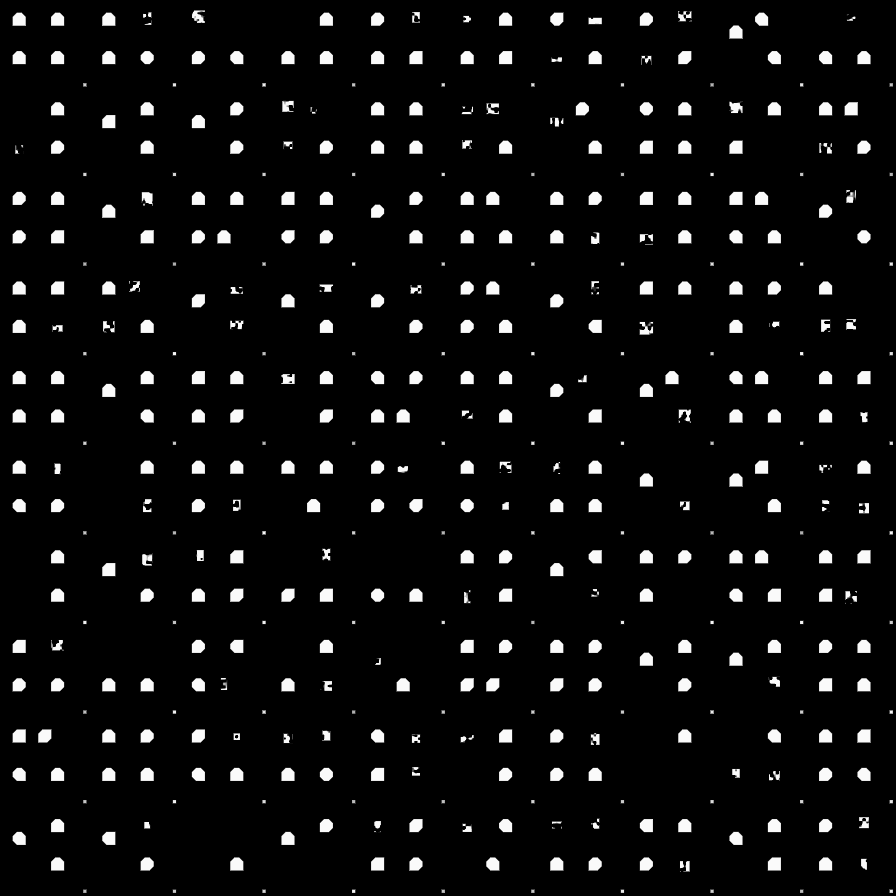
A Shadertoy shader for this pattern:

```glsl
// Ten by ten black tiles, each with up to four chipped white studs and a pin dot.
// Every tile is a 7 x 7 lattice; hashes slide, merge, erode or drop its studs,
// and each stud is a square distance function with some corners cut off.

const float TILES = 10.0;
const float LATTICE = 7.0;
const float STUD_HALF = 0.51;
const float CORNER_CUT = 0.33;
const float PIN_HALF = 0.125;
const vec2 PIN_CENTER = vec2(6.63);
const vec3 INK = vec3(0.0);
const vec3 CHALK = vec3(0.98);

float hash(vec2 p, float seed) {
    vec3 v = fract(vec3(p.xyx + seed * 17.31) * vec3(0.1031, 0.1030, 0.0973));
    v += dot(v, v.yzx + 33.33);
    return fract((v.x + v.y) * v.z);
}

float valueNoise(vec2 p, float seed) {
    vec2 i = floor(p), f = fract(p);
    f = f * f * (3.0 - 2.0 * f);
    float low = mix(hash(i, seed), hash(i + vec2(1, 0), seed), f.x);
    float high = mix(hash(i + vec2(0, 1), seed), hash(i + 1.0, seed), f.x);
    return mix(low, high, f.y);
}

float boxDistance(vec2 p, vec2 halfSize) {
    vec2 d = abs(p) - halfSize;
    return max(d.x, d.y);
}

// Square whose corners are cut at random; the upper left one always is.
float studDistance(vec2 p, vec2 cell, float seed) {
    float chance = p.y < 0.0 ? (p.x < 0.0 ? 1.0 : 0.75)
                             : (p.x < 0.0 ? 0.08 : 0.3);
    float corner = dot(sign(p), vec2(1.0, 2.0));
    float cut = CORNER_CUT * step(hash(cell, seed + corner), chance);
    float bevel = (abs(p.x) + abs(p.y) - 2.0 * STUD_HALF + cut) * 0.7071;
    return max(boxDistance(p, vec2(STUD_HALF)), bevel);
}

// Small leftover of a stud, eaten away by noise.
float chipDistance(vec2 p, vec2 cell, float seed) {
    vec2 halfSize = 0.22 + 0.3 * vec2(hash(cell, seed), hash(cell, seed + 1.0));
    p.y -= 0.5 * (hash(cell, seed + 2.0) - 0.5);
    float grain = valueNoise(p * 4.0 + cell * 9.0, seed + 3.0);
    return max(boxDistance(p, halfSize), (grain - 0.56) * 0.5);
}

// Distance to the studs of one tile, y pointing down.
float tileDistance(vec2 p, vec2 cell) {
    float nearest = LATTICE;
    bool merged = hash(cell, 1.0) < 0.28;
    for (int column = 0; column < 2; column++) {
        for (int row = 0; row < 2; row++) {
            float seed = 20.0 + 24.0 * float(column * 2 + row);
            vec2 center = 1.5 + 3.0 * vec2(column, row);
            if (column == 0 && merged) {
                if (row == 1) continue;
                center.y += 1.0;
            }
            if (column == 1) {
                center.x -= step(hash(cell, seed), row == 0 ? 0.25 : 0.09);
            }
            float state = hash(cell, seed + 1.0);
            if (state < 0.09) continue;
            float d = state < 0.29 ? chipDistance(p - center, cell, seed + 3.0)
                                   : studDistance(p - center, cell, seed + 12.0);
            nearest = min(nearest, d);
        }
    }
    return nearest;
}

float coverage(float d, float pixel) {
    return clamp(0.5 - d / pixel, 0.0, 1.0);
}

void mainImage(out vec4 fragColor, in vec2 fragCoord) {
    vec2 uv = fragCoord / iResolution.y;
    vec2 grid = vec2(uv.x, 1.0 - uv.y) * TILES;
    vec2 cell = floor(grid);
    vec2 p = fract(grid) * LATTICE;
    float pixel = TILES * LATTICE / iResolution.y;

    float studs = coverage(tileDistance(p, cell), pixel);
    float pin = coverage(boxDistance(p - PIN_CENTER, vec2(PIN_HALF)), pixel);
    pin *= mix(0.7, 1.0, hash(cell, 5.0));

    fragColor = vec4(mix(INK, CHALK, max(studs, pin)), 1.0);
}
```
